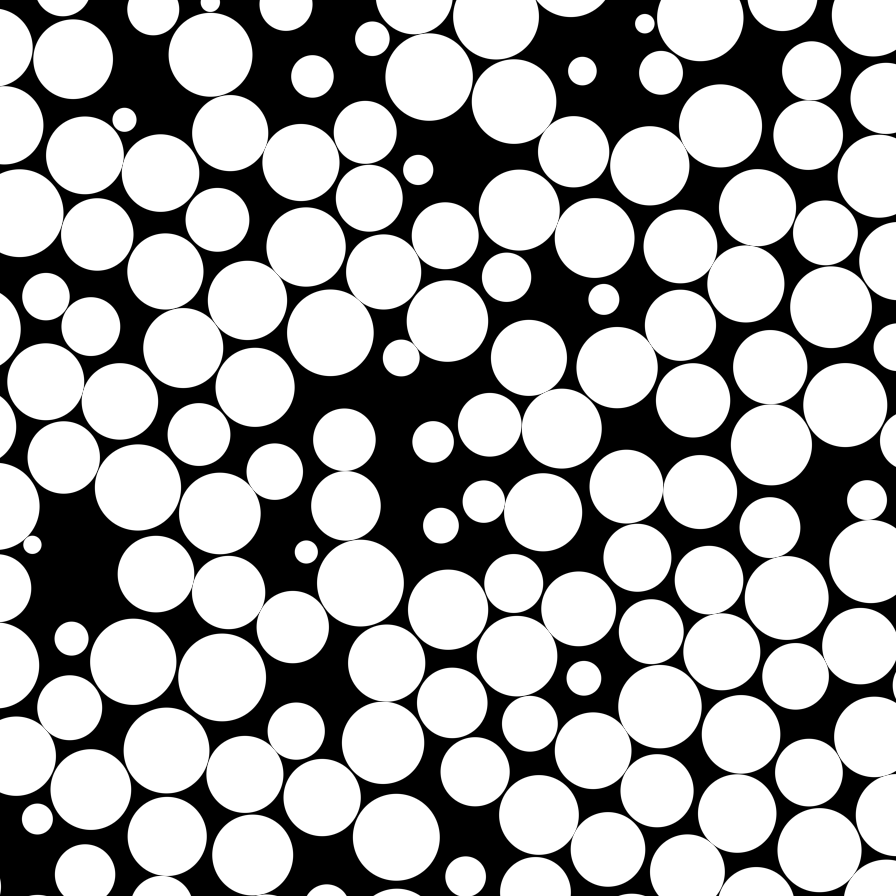
Reproduce this pattern procedurally as a three.js fragment shader.

```glsl
// Loose random packing of white discs of mixed sizes on black.
#define SPACING_COUNT 10.8   // lattice spacings across the canvas
#define MAX_RADIUS 0.529     // largest disc, in lattice spacings
#define SIZE_SPREAD 0.8      // how far the smallest discs shrink
#define JITTER 0.6           // width of the random offset of a centre
#define GROWTH 1.06          // slack a free disc may grow into
#define TILT 0.4             // lattice rotation, hides the rows
#define EDGE 0.0008          // half width of the soft edge, in canvas units
#define ROW_HEIGHT 0.866
#define PASSES 3
#define N 11                 // block side: 5 + 2 * PASSES
#define DISC_COLOR vec3(1.0)
#define GAP_COLOR vec3(0.0)

varying vec2 vUv;

vec3 discs[N * N];           // centre and radius of the discs around a point

float hash(vec2 p) {
  return fract(sin(dot(p, vec2(127.1, 311.7))) * 43758.5453);
}

// Jittered hexagonal lattice point with a random radius, mostly large.
vec3 seedDisc(vec2 cell) {
  vec2 home = vec2(cell.x + 0.5 * mod(cell.y, 2.0), cell.y * ROW_HEIGHT);
  vec2 offset = vec2(hash(cell + 17.3), hash(cell + 41.9)) - 0.5;
  float h = hash(cell + 73.7);
  return vec3(home + JITTER * offset, MAX_RADIUS * (1.0 - SIZE_SPREAD * h * h * h));
}

void seedBlock(vec2 p) {
  float row = floor(p.y / ROW_HEIGHT + 0.5);
  float column = floor(p.x - 0.5 * mod(row, 2.0) + 0.5);
  vec2 corner = vec2(column, row) - float(N / 2);
  for (int j = 0; j < N; j++)
    for (int i = 0; i < N; i++)
      discs[i + N * j] = seedDisc(corner + vec2(float(i), float(j)));
}

// Push overlapping discs apart. Each pass trims a rim from the block and
// stores it one slot lower, so no value is overwritten before its last use.
void relaxBlock() {
  for (int pass = 0; pass < PASSES; pass++)
    for (int j = 1; j < N - 1; j++) {
      if (j >= N - 1 - 2 * pass) break;
      for (int i = 1; i < N - 1; i++) {
        if (i >= N - 1 - 2 * pass) break;
        vec3 disc = discs[i + N * j];
        vec2 push = vec2(0.0);
        for (int v = -1; v <= 1; v++)
          for (int u = -1; u <= 1; u++) {
            vec3 other = discs[i + u + N * (j + v)];
            vec2 away = disc.xy - other.xy;
            float gap = length(away);
            float overlap = max(disc.z + other.z - gap, 0.0);
            push += 0.5 * overlap * away / max(gap, 0.0001);
          }
        discs[i - 1 + N * (j - 1)] = vec3(disc.xy + push, disc.z);
      }
    }
}

// Signed distance to the nearest disc, radii fitted so that none overlap.
float packingDistance(vec2 p) {
  float nearest = 10.0;
  for (int j = 1; j <= 3; j++)
    for (int i = 1; i <= 3; i++) {
      vec3 disc = discs[i + N * j];
      float radius = min(disc.z * GROWTH, MAX_RADIUS);
      for (int v = -1; v <= 1; v++)
        for (int u = -1; u <= 1; u++) {
          if (u == 0 && v == 0) continue;
          vec3 other = discs[i + u + N * (j + v)];
          float reach = 0.5 * (distance(disc.xy, other.xy) + disc.z - other.z);
          radius = min(radius, reach);
        }
      nearest = min(nearest, distance(p, disc.xy) - max(radius, 0.0));
    }
  return nearest;
}

void main() {
  float c = cos(TILT), s = sin(TILT);
  vec2 p = mat2(c, s, -s, c) * vUv * SPACING_COUNT + 20.0;
  seedBlock(p);
  relaxBlock();
  float d = packingDistance(p) / SPACING_COUNT;
  gl_FragColor = vec4(mix(DISC_COLOR, GAP_COLOR, smoothstep(-EDGE, EDGE, d)), 1.0);
}
```
